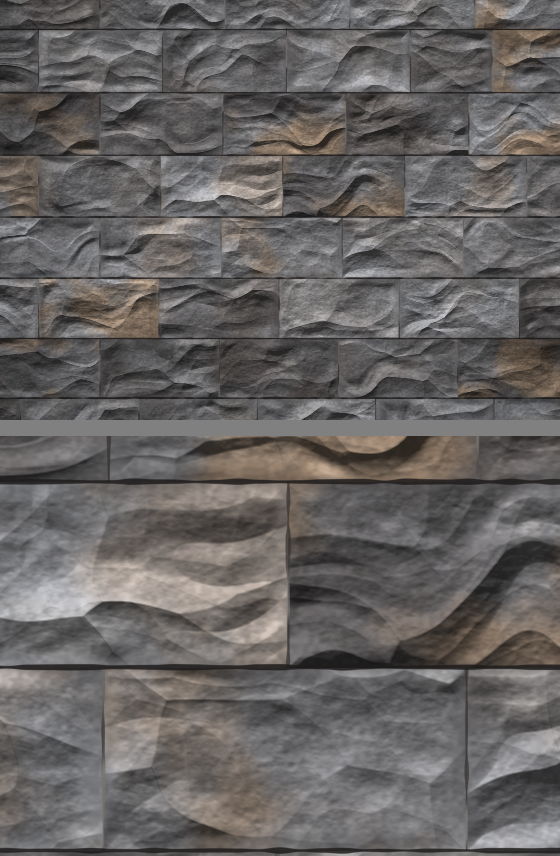
Top: the whole. Bottom: its middle third, enlarged.
A WebGL 2 fragment shader for this texture:

```glsl
#version 300 es
precision highp float;
// Wall of rock-faced stone blocks in running bond, lit from above.
// Courses and joints come from formulas; each stone's chipped relief is
// warped cellular noise, layered noise and fine grain, shaded by its slope.
uniform vec2 u_resolution;
out vec4 outColor;

const vec3 DARK_STONE = vec3(0.225, 0.215, 0.215);
const vec3 PALE_STONE = vec3(0.50, 0.505, 0.52);
const vec3 RUST_STONE = vec3(0.47, 0.395, 0.325);
const vec3 DUST = vec3(0.55, 0.54, 0.53);
const vec3 GAP = vec3(0.11, 0.10, 0.10);
const vec3 MORTAR = vec3(0.45, 0.44, 0.43);
const float MARGIN = 0.022;
const float MEAN_RELIEF = 0.031;

vec2 hash2(vec2 p) {
  vec3 q = fract(p.xyx * vec3(0.1031, 0.1030, 0.0973));
  q += dot(q, q.yzx + 33.33);
  return fract((q.xx + q.yz) * q.zy);
}

float valueNoise(vec2 p) {
  vec2 i = floor(p), f = fract(p);
  f = f * f * (3.0 - 2.0 * f);
  float low = mix(hash2(i).x, hash2(i + vec2(1, 0)).x, f.x);
  float high = mix(hash2(i + vec2(0, 1)).x, hash2(i + vec2(1, 1)).x, f.x);
  return mix(low, high, f.y);
}

float layeredNoise(vec2 p, int layers) {
  float sum = 0.0, amplitude = 0.5;
  for (int i = 0; i < layers; i++) {
    sum += amplitude * valueNoise(p);
    p = mat2(1.6, 1.2, -1.2, 1.6) * p + 17.3;
    amplitude *= 0.5;
  }
  return sum;
}

// Squared distance to the nearest seed: hollow bowls with sharp rims.
float bowls(vec2 p) {
  vec2 cell = floor(p);
  float nearest = 4.0;
  for (int y = -1; y <= 1; y++)
    for (int x = -1; x <= 1; x++) {
      vec2 c = cell + vec2(x, y);
      vec2 d = c + hash2(c) - p;
      nearest = min(nearest, dot(d, d));
    }
  return nearest;
}

// Bed joints; courses grow slightly taller toward the top.
float bedJoint(float row) { return 0.052 + row * (0.1411 + 0.00087 * row); }
float courseAt(float y) {
  return floor((sqrt(0.01991 + 0.00348 * (y - 0.052)) - 0.1411) / 0.00174);
}

// Upright joints; alternate courses shift by half, and one stone is short.
float stoneWidth(float row) { return 0.284 + 0.0022 * row; }
float courseStart(float row) {
  return mix(0.238, 0.092, mod(row, 2.0)) - 0.043 * step(row, -0.5);
}
float uprightJoint(float row, float col) {
  float shortStone = (row == 5.0 && col == 4.0) ? 0.1 : 0.0;
  return courseStart(row) + col * stoneWidth(row) - shortStone;
}

// Distance to the nearest upright (x) and bed (y) joint.
vec2 jointDistance(vec2 p, vec4 box) { return min(p - box.xy, box.zw - p); }

// Height about its mean, flattened toward an uneven dressed margin.
float relief(vec2 p, vec4 box, vec2 seed, float rough) {
  vec2 q = p + seed * 40.0;
  vec2 bend = vec2(valueNoise(q * 12.0), valueNoise(q * 12.0 + 31.7)) - 0.5;
  vec2 w = q + 0.075 * bend;
  float swell = layeredNoise(w * vec2(8.0, 13.0), 3);
  float crease = abs(2.0 * valueNoise(w * vec2(15.0, 27.0) + 9.0) - 1.0);
  float chips = bowls(w * vec2(22.0, 36.0) + 5.0);
  float h = 0.036 * swell + 0.027 * bowls(w * vec2(9.0, 15.0));
  h += rough * (0.005 * crease + 0.0045 * chips);
  h += rough * 0.0042 * layeredNoise(q * vec2(50.0, 72.0), 4);
  vec2 d = jointDistance(p, box);
  float inside = smoothstep(0.0, MARGIN, min(d.x, d.y) + 0.02 * bend.x);
  return (h - MEAN_RELIEF + 0.003) * mix(0.35, 1.0, inside);
}

void main() {
  vec2 p = gl_FragCoord.xy / u_resolution.y;
  float px = 1.0 / u_resolution.y;

  // Find the stone and its bounds.
  float row = courseAt(p.y);
  float col = floor((p.x - courseStart(row)) / stoneWidth(row));
  col += step(uprightJoint(row, col + 1.0), p.x);
  vec4 box = vec4(uprightJoint(row, col), bedJoint(row),
                  uprightJoint(row, col + 1.0), bedJoint(row + 1.0));
  vec2 seed = hash2(vec2(col, row) + 11.0);
  vec2 trait = hash2(vec2(col, row) * 3.7 + 53.0);

  // Slope of the chipped face, lit from the upper left.
  float rough = mix(0.6, 1.25, trait.y);
  vec2 e = vec2(0.0018, 0.0);
  float h = relief(p, box, seed, rough);
  vec2 slope = vec2(relief(p + e.xy, box, seed, rough),
                    relief(p + e.yx, box, seed, rough)) - h;
  float lit = dot(slope / e.x, vec2(0.3, -0.8));

  // Stone tint: grey tone, rusty stains, pale dust and grain.
  vec2 q = p + seed * 23.0;
  float mottle = layeredNoise(q * vec2(9.0, 14.0), 4);
  float stain = smoothstep(0.38, 0.62, layeredNoise(q * 8.0 + 7.0, 4));
  float rusty = mix(0.15, 0.85, smoothstep(0.6, 0.92, trait.x));
  float tone = clamp(0.6 * seed.x + 0.9 * mottle - 0.2, 0.0, 1.0);
  vec3 color = mix(DARK_STONE, PALE_STONE, tone);
  color = mix(color, RUST_STONE * (0.75 + 0.4 * tone), stain * rusty);
  color = mix(color, DUST, 0.3 * smoothstep(0.54, 0.75, layeredNoise(q * 19.0, 4)));
  color *= clamp(1.0 + 0.8 * lit, 0.42, 1.5);
  color *= 0.92 + 0.16 * valueNoise(q * 230.0);

  // Thin joints: shadowed beds, uprights patched with mortar.
  vec2 d = jointDistance(p, box) + 0.002 * (valueNoise(p * 60.0) - 0.5);
  vec2 gap = 1.0 - smoothstep(vec2(0.0011, 0.0015) - px * 0.5, vec2(0.0015, 0.002) + px * 0.5, d);
  float patchy = smoothstep(0.35, 0.65, valueNoise(p * 28.0));
  color = mix(color, mix(GAP * 1.7, MORTAR, patchy), 0.7 * gap.x);
  color = mix(color, GAP, 0.85 * gap.y);

  // Light fades toward the wall's corners.
  vec2 fromCenter = (p - vec2(0.74, 0.54)) * vec2(0.8, 1.0);
  color *= 1.08 - 0.55 * dot(fromCenter, fromCenter);
  outColor = vec4(color, 1.0);
}
```
